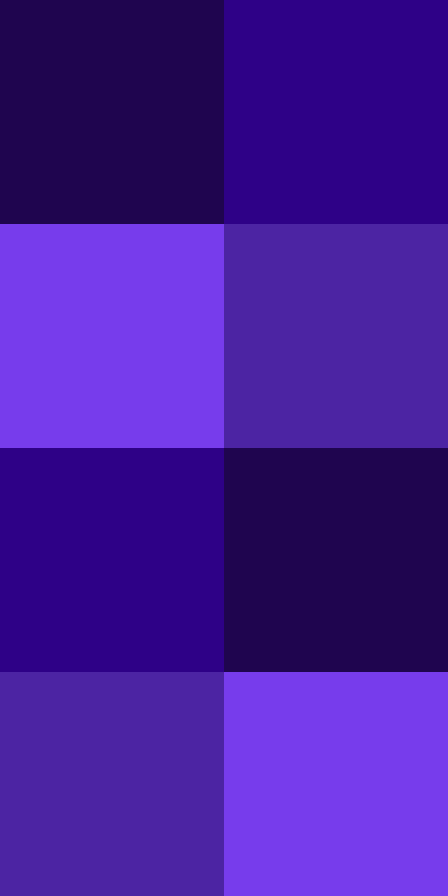
This background is drawn by a Shadertoy shader. Its source:

```glsl
// A flat checker of square tiles, two across and four down, in four violets.
// Each column climbs through the same colour cycle; the next column starts
// half a cycle later. Tile borders are box filtered over one pixel.

const vec2 GRID = vec2(2.0, 4.0);      // tiles across and down
const float CYCLE = 4.0;               // colours in one cycle
const float COLUMN_SHIFT = 2.0;        // cycle steps between columns

const vec3 MUTED_VIOLET  = vec3(0.30, 0.14, 0.64);
const vec3 DEEP_INDIGO   = vec3(0.18, 0.005, 0.53);
const vec3 BRIGHT_VIOLET = vec3(0.465, 0.235, 0.925);
const vec3 DARK_PURPLE   = vec3(0.12, 0.02, 0.31);

// Flat colour of the tile at column cell.x, row cell.y (counted from below)
vec3 tileColor(vec2 cell) {
    float step4 = mod(cell.y + COLUMN_SHIFT * cell.x, CYCLE);
    if (step4 < 0.5) return MUTED_VIOLET;
    if (step4 < 1.5) return DEEP_INDIGO;
    if (step4 < 2.5) return BRIGHT_VIOLET;
    return DARK_PURPLE;
}

void mainImage(out vec4 fragColor, in vec2 fragCoord) {
    vec2 gridPos = fragCoord / iResolution.xy * GRID;
    vec2 tileSize = iResolution.xy / GRID;

    // Nearest tile corner, and the pixel's coverage past it on each axis
    vec2 corner = floor(gridPos + 0.5);
    vec2 cover = clamp((gridPos - corner) * tileSize + 0.5, 0.0, 1.0);

    // Blend the four tiles that meet at that corner
    vec3 below = mix(tileColor(corner - 1.0),
                     tileColor(corner - vec2(0.0, 1.0)), cover.x);
    vec3 above = mix(tileColor(corner - vec2(1.0, 0.0)),
                     tileColor(corner), cover.x);

    fragColor = vec4(mix(below, above, cover.y), 1.0);
}
```
